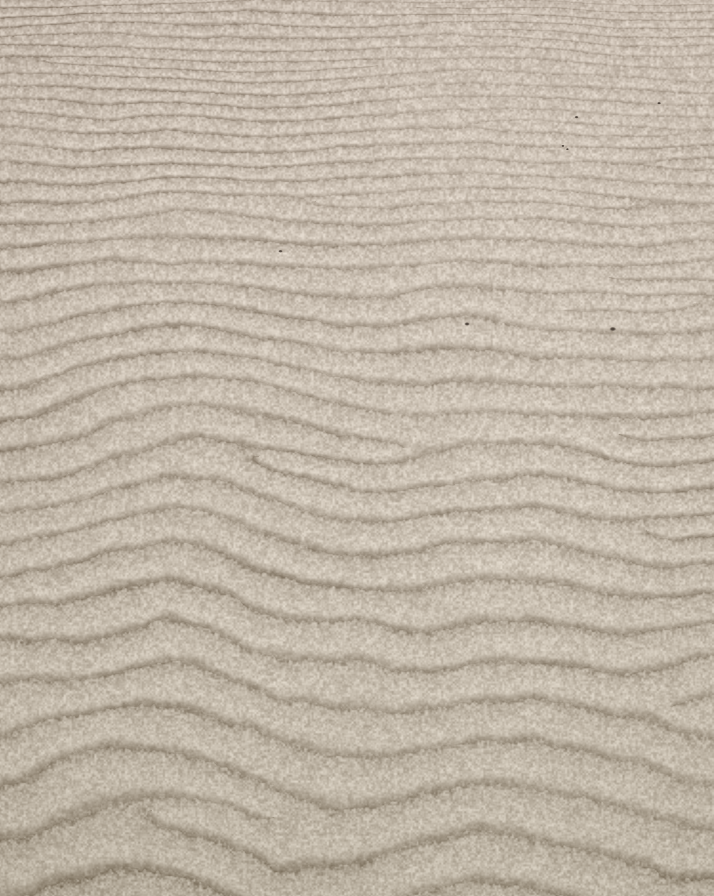
This texture is drawn by a Shadertoy shader. Its source:

```glsl
// Wind-rippled pale sand receding from the viewer.
// A logarithmic depth phase sets the ripple spacing, noise and paired phase
// dislocations bend and fork the crests, and fine value noise adds the grain.

const float TAU = 6.2831853;
const vec3 SHADOW_SAND = vec3(0.62, 0.57, 0.51);
const vec3 BRIGHT_SAND = vec3(0.84, 0.80, 0.75);
const vec3 DEBRIS = vec3(0.24, 0.20, 0.17);
const float SPACING_GROWTH = 0.051;
const float RIPPLE_COUNT = 35.0;
const int FORK_PAIRS = 13;
const int SPECKS = 7;

// Integer hash of a lattice point, 0 to 1
float hash(vec2 cell) {
    uvec2 q = uvec2(ivec2(cell)) * uvec2(1597334673u, 3812015801u);
    uint n = (q.x ^ q.y) * 1597334673u;
    n = (n ^ (n >> 15u)) * 2246822519u;
    n ^= n >> 13u;
    return float(n >> 8u) / 16777216.0;
}

float valueNoise(vec2 p) {
    vec2 cell = floor(p);
    vec2 f = fract(p);
    f = f * f * (3.0 - 2.0 * f);
    float low = mix(hash(cell), hash(cell + vec2(1, 0)), f.x);
    float high = mix(hash(cell + vec2(0, 1)), hash(cell + vec2(1, 1)), f.x);
    return mix(low, high, f.y);
}

float centredNoise(vec2 p) {
    return valueNoise(p) - 0.5;
}

// Ripple number counted from the far edge; spacing widens towards the viewer
float depthPhase(float nearness) {
    return log(1.0 + 5.0 * max(nearness, 0.0)) / SPACING_GROWTH;
}

// Long undulations plus smaller wandering of the crest lines
float crestBend(float x, float phase, float nearness) {
    float swell = cos(TAU * (x - 0.17) / 0.38 + 1.6 * centredNoise(vec2(x * 2.0, phase * 0.2)));
    float bend = swell * mix(0.1, 0.38, nearness);
    bend += 1.2 * centredNoise(vec2(x * 4.0 + 7.0, phase * 0.13));
    bend += 0.55 * centredNoise(vec2(x * 10.0 + 31.0, phase * 0.4));
    return bend + 0.16 * centredNoise(vec2(x * 32.0, phase * 1.1 + 50.0));
}

// Opposite dislocations: each pair starts and ends one extra ripple
float forkShift(vec2 p) {
    float turn = 0.0;
    for (int i = 0; i < FORK_PAIRS; i++) {
        float id = float(i);
        float row = (id + hash(vec2(id, 3))) / float(FORK_PAIRS) * RIPPLE_COUNT;
        vec2 start = vec2(hash(vec2(id, 11)) * 0.75, row);
        vec2 end = start + vec2(mix(0.12, 0.4, hash(vec2(id, 17))), hash(vec2(id, 23)) - 0.5);
        vec2 a = (p - start) * vec2(10.0, 1.0);
        vec2 b = (p - end) * vec2(10.0, 1.0);
        turn += atan(a.y, a.x) - atan(b.y, b.x);
    }
    return turn / TAU;
}

// Soft dark band at the crest with a fainter shadow fading out below
float rippleShadow(float phase) {
    float f = fract(phase);
    float fromCrest = min(f, 1.0 - f);
    float band = exp(-110.0 * fromCrest * fromCrest);
    float lee = exp(-4.5 * f) * smoothstep(0.0, 0.06, f);
    return 0.62 * band + 0.5 * lee;
}

float crestGlow(float phase) {
    float f = fract(phase);
    return smoothstep(0.3, 0.72, f) * (1.0 - smoothstep(0.72, 0.95, f));
}

float sandGrain(vec2 p) {
    return centredNoise(p * 290.0) + centredNoise(p * 470.0 + 91.0);
}

// Small bits of debris scattered over the far half
float debrisMask(vec2 p) {
    float mask = 0.0;
    for (int i = 0; i < SPECKS; i++) {
        float id = float(i);
        vec2 centre = vec2(mix(0.2, 0.75, hash(vec2(id, 41))), mix(0.6, 0.95, hash(vec2(id, 47))));
        float radius = mix(0.001, 0.0022, hash(vec2(id, 53)));
        float d = length((p - centre) * vec2(0.8, 1.2));
        mask = max(mask, 1.0 - smoothstep(radius * 0.4, radius * 1.6, d));
    }
    return mask;
}

// Broad light: brightest in the far centre, dimmer near and at the left
float broadLight(vec2 p) {
    vec2 offset = p - vec2(0.48, 0.72);
    return 0.12 - 0.5 * dot(offset, offset) + 0.06 * centredNoise(p * 5.0);
}

void mainImage(out vec4 fragColor, in vec2 fragCoord) {
    vec2 p = fragCoord / iResolution.y;
    float nearness = 1.0 - p.y;
    float grain = sandGrain(p);

    // Ripple field with grain-roughened edges
    float depth = depthPhase(nearness);
    float phase = depth + crestBend(p.x, depth, nearness) + forkShift(vec2(p.x, depth));
    phase += 0.1 * centredNoise(p * 210.0 + 17.0) + 0.04 * grain;

    // Relief weakens towards the far right and varies in patches
    float relief = mix(0.82, 0.5, smoothstep(0.1, 0.7, p.x) * smoothstep(0.4, 0.9, p.y));
    relief *= 1.0 + 0.6 * centredNoise(vec2(p.x * 6.0, depth * 0.6) + 13.0);

    float tone = 0.74 + broadLight(p) + 0.46 * grain;
    tone += relief * (0.1 * crestGlow(phase) - rippleShadow(phase));

    vec3 color = mix(SHADOW_SAND, BRIGHT_SAND, tone);
    color += mix(vec3(-0.008, 0.0, -0.008), vec3(0.003, -0.001, 0.002), p.y);
    color = mix(color, DEBRIS, 0.85 * debrisMask(p));
    fragColor = vec4(clamp(color, 0.0, 1.0), 1.0);
}
```
